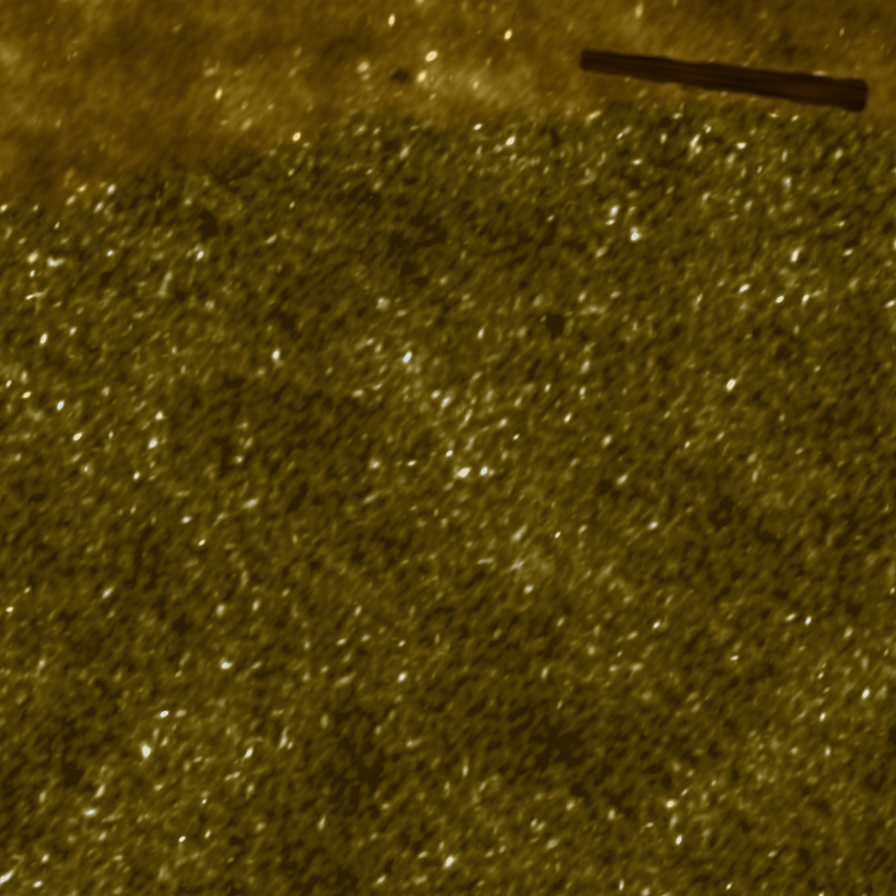
Write a Shadertoy shader that draws this texture.

```glsl
const float GRAIN_ANGLE = 0.86;
const float ANGLE_SPREAD = 1.1;
const vec2 GRAIN_FREQ = vec2(54.0, 96.0);
const float BASE_TONE = 1.48;
const float GRAIN_CONTRAST = 2.5;
const float FINE_CONTRAST = 1.0;
const float BROAD_CONTRAST = 1.35;

// Fleck sizes are half length and half width
const float FINE_CELL = 0.0135;
const vec2 FINE_SIZE = vec2(0.0054, 0.0030);
const float GLINT_CELL = 0.020;
const vec2 GLINT_SIZE = vec2(0.0074, 0.0041);
const float PIT_CELL = 0.11;
const vec2 PIT_SIZE = vec2(0.010, 0.014);

const vec2 STICK_START = vec2(0.648, 0.934);
const vec2 STICK_END = vec2(0.968, 0.892);
const vec3 STICK_COLOR = vec3(0.150, 0.080, 0.005);
const vec3 OCHRE_TINT = vec3(1.06, 0.98, 0.75);

// Tones from deep shadow to bright glint
const vec3 RAMP[7] = vec3[7](
    vec3(0.18, 0.12, 0.00), vec3(0.26, 0.20, 0.00),
    vec3(0.32, 0.25, 0.01), vec3(0.40, 0.33, 0.04),
    vec3(0.50, 0.44, 0.18), vec3(0.66, 0.61, 0.41),
    vec3(0.88, 0.86, 0.76));

vec3 hash3(vec2 p) {
    vec3 q = fract(p.xyx * vec3(0.1031, 0.1030, 0.0973));
    q += dot(q, q.yxz + 33.33);
    return fract((q.xxy + q.yzz) * q.zyx);
}

vec2 gradientAt(vec2 cell) {
    float a = 6.2832 * hash3(cell + 71.0).x;
    return vec2(cos(a), sin(a));
}

float gradientNoise(vec2 p) {
    vec2 i = floor(p), f = fract(p);
    vec2 u = f * f * f * (f * (f * 6.0 - 15.0) + 10.0);
    vec2 e = vec2(0.0, 1.0);
    float low = mix(dot(gradientAt(i), f), dot(gradientAt(i + e.yx), f - e.yx), u.x);
    float high = mix(dot(gradientAt(i + e), f - e), dot(gradientAt(i + 1.0), f - 1.0), u.x);
    return mix(low, high, u.y);
}

vec2 rotate(vec2 p, float a) {
    return vec2(cos(a) * p.x + sin(a) * p.y, cos(a) * p.y - sin(a) * p.x);
}

// Scattered soft ellipses, each with its own place, angle, size and strength
float flecks(vec2 p, float cell, vec2 size, float density, float seed) {
    vec2 home = floor(p / cell);
    float sum = 0.0;
    for (int y = -1; y <= 1; y++)
    for (int x = -1; x <= 1; x++) {
        vec2 id = home + vec2(x, y);
        vec3 place = hash3(id + seed);
        vec3 look = hash3(id + seed + 137.0);
        vec2 d = p - (id + place.xy) * cell;
        d = rotate(d, GRAIN_ANGLE + (look.x - 0.5) * ANGLE_SPREAD);
        d /= size * mix(0.65, 1.25, look.y);
        float r2 = dot(d, d);
        float present = smoothstep(0.0, 0.15, density - place.z);
        sum += present * mix(0.3, 1.0, look.z * look.z) * exp(-r2 * (0.6 + 0.5 * r2));
    }
    return sum;
}

// Signed distance to the tapered stick; yz hold its local coordinates
vec3 stick(vec2 p) {
    vec2 axis = STICK_END - STICK_START;
    float len = length(axis);
    vec2 q = rotate(p - STICK_START, atan(axis.y, axis.x));
    float radius = mix(0.012, 0.018, clamp(q.x / len, 0.0, 1.0));
    radius += 0.003 * gradientNoise(vec2(q.x * 45.0, 3.5));
    vec2 d = abs(q - vec2(0.5 * len, 0.0)) - vec2(0.5 * len, radius) + 0.009;
    return vec3(length(max(d, 0.0)) + min(max(d.x, d.y), 0.0) - 0.009, q);
}

void mainImage(out vec4 fragColor, in vec2 fragCoord) {
    vec2 p = fragCoord / iResolution.xy;
    float broad = gradientNoise(p * 5.0 + 3.7) + 0.8 * gradientNoise(p * 14.0 + 9.1)
                + 0.6 * gradientNoise(p * 31.0 + 5.3);

    // Smooth ochre band along the top, with a fleck-rich rim below it
    float edge = 0.79 + 0.08 * smoothstep(0.1, 0.45, p.x) + 0.05 * gradientNoise(p * 11.0);
    float band = smoothstep(-0.02, 0.025, p.y - edge);
    float rim = exp(-pow((p.y - edge + 0.06) / 0.09, 2.0));
    float corner = smoothstep(0.45, 0.0, length(p));
    float dusk = smoothstep(0.68, 0.9, p.x) * smoothstep(0.87, 0.96, p.y);

    // Directional grain
    vec2 g = rotate(p, GRAIN_ANGLE);
    float grain = GRAIN_CONTRAST * gradientNoise(g * GRAIN_FREQ)
                + FINE_CONTRAST * gradientNoise(g * GRAIN_FREQ * 1.8 + 17.0);
    float tone = BASE_TONE + grain * mix(1.0, 0.45, band) + BROAD_CONTRAST * broad;
    float mottle = 2.0 * gradientNoise(p * 8.0 + 21.0) + 1.3 * gradientNoise(p * 26.0 + 2.0);
    tone += band * (0.95 + mottle) - 0.9 * dusk;

    // Pale flecks, bright glints and dark pits
    float clump = 0.5 * broad + 0.28 * rim + 0.25 * corner;
    float thin = 1.0 - 0.6 * band;
    tone += 1.6 * flecks(p, FINE_CELL, FINE_SIZE, (0.55 + clump) * thin, 5.0);
    tone += 4.3 * flecks(p, GLINT_CELL, GLINT_SIZE, (0.40 + clump) * thin, 43.0);
    tone -= 3.2 * flecks(p, PIT_CELL, PIT_SIZE, 0.22, 83.0);

    // Tone to colour
    tone = clamp(tone, 0.0, 5.999);
    int shade = int(tone);
    vec3 color = mix(RAMP[shade], RAMP[shade + 1], fract(tone));
    color *= mix(vec3(1.0), OCHRE_TINT, band);
    color += vec3(-0.08, 0.0, 0.25) * smoothstep(4.2, 6.0, tone) * gradientNoise(p * 45.0);

    // Dark stick with lengthwise fibres
    vec3 s = stick(p);
    float fibre = gradientNoise(s.yz * vec2(14.0, 150.0));
    vec3 wood = STICK_COLOR * (1.0 + 0.6 * fibre);
    color = mix(color, wood, smoothstep(0.004, -0.004, s.x));

    fragColor = vec4(max(color, 0.0), 1.0);
}
```
